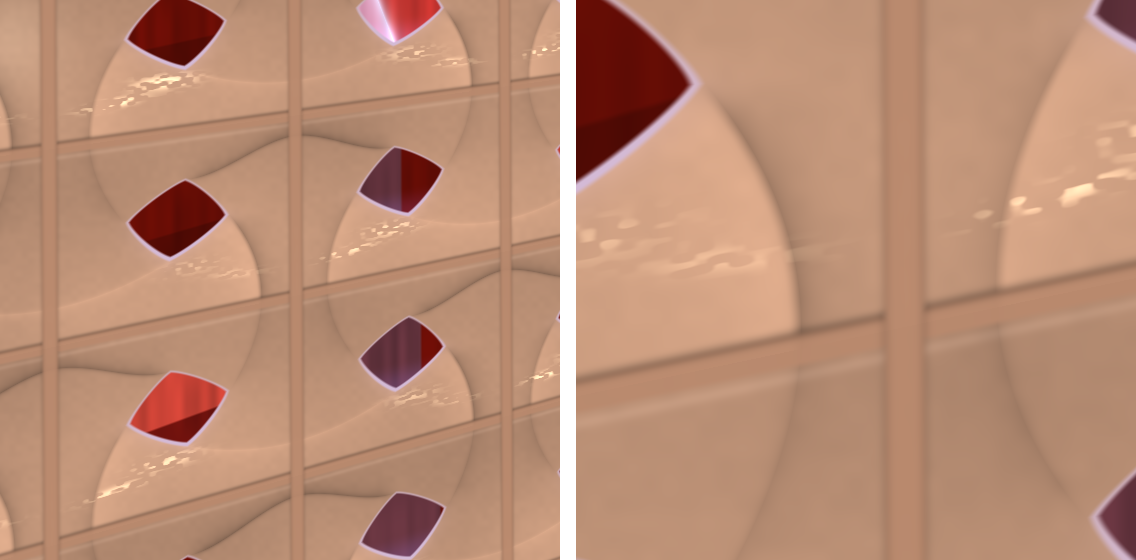
Left, the full canvas; right, a detail of the centre.
Give the GLSL for this pattern, as a Shadertoy shader.

```glsl
// Glossy clay screen tiles in perspective, each with a pinwheel relief around a diamond opening.
#define GRID_ORIGIN vec2(0.086, 0.267)
#define COLUMN_WIDTH 0.478
#define ROW_HEIGHT 0.354
#define ROW_SLOPE 0.138
#define HOLE_RADIUS 0.198
#define RIM_WIDTH 0.016
#define GROUT_HALF 0.029
#define SOFTNESS 0.008
#define CLAY vec3(0.765, 0.590, 0.480)
#define RIM_COLOR vec3(0.83, 0.73, 0.84)
#define DARK_RED vec3(0.40, 0.05, 0.02)
#define PLUM vec3(0.39, 0.20, 0.24)

float hash(vec2 p) {
    return fract(sin(dot(p, vec2(127.1, 311.7))) * 43758.5453);
}

float noise(vec2 p) {
    vec2 i = floor(p), f = fract(p);
    f = f * f * (3.0 - 2.0 * f);
    return mix(mix(hash(i), hash(i + vec2(1, 0)), f.x),
               mix(hash(i + vec2(0, 1)), hash(i + vec2(1, 1)), f.x), f.y);
}

// Canvas position (y down) to column and row of the tilted wall.
vec2 wallCoord(vec2 p) {
    float x = p.x - 0.006 * p.y - GRID_ORIGIN.x;
    float column = x / (COLUMN_WIDTH - 0.0868 * x);
    float row = (p.y - GRID_ORIGIN.y + ROW_SLOPE * x) / (ROW_HEIGHT - 0.0735 * x);
    return vec2(column, row);
}

// Bulging diamond, slightly twisted.
float holeDistance(vec2 q) {
    vec2 a = abs(vec2(q.x + 0.16 * q.y, q.y - 0.12 * q.x)) + 1e-5;
    return pow(pow(a.x, 1.2) + pow(a.y, 1.2), 1.0 / 1.2) - HOLE_RADIUS;
}

// Brightness change from the four curved ridges leaving the hole corners.
float reliefTone(vec2 q, bool mirrored) {
    vec4 strength = vec4(-0.24, mirrored ? -0.10 : -0.22, 0.08, -0.09);
    float tone = 0.0;
    vec2 p = q;
    for (int k = 0; k < 4; k++) {
        float x = clamp(p.x, 0.0, 0.5);
        float rise = k == 0 ? smoothstep(0.05, 0.5, x) : 1.0 - pow(1.0 - 2.0 * x, 2.0);
        float d = p.y + 0.2 + 0.15 * rise;
        float mask = smoothstep(0.0, 0.13, p.x);
        float crease = d < 0.0 ? 0.6 * exp(d / 0.07) + 0.4 * exp(d / 0.015) : exp(-d / 0.010);
        tone += strength[k] * crease * mask;
        if (k == 1) tone += 0.13 * smoothstep(0.0, 0.02, d) * exp(-d / 0.13) * mask;
        p = vec2(p.y, -p.x);
    }
    return tone;
}

// Two-toned view through the opening.
vec3 openingColor(vec2 q, vec2 id, float soft) {
    bool plumColumn = mod(id.x, 2.0) > 0.5;
    bool lit = mod(id.y + 2.0 * id.x, 3.0) == 1.0 && id.y < 1.5;
    vec3 first = plumColumn ? PLUM : DARK_RED;
    vec3 second = plumColumn ? DARK_RED : DARK_RED * 0.8;
    if (lit) {
        first = plumColumn ? vec3(0.90, 0.62, 0.74) : vec3(0.79, 0.26, 0.21);
        second = plumColumn ? vec3(0.75, 0.20, 0.18) : vec3(0.43, 0.07, 0.05);
    }
    float split = plumColumn ? q.x - 0.09 * id.y - (lit ? 0.3 * q.y : 0.0)
                             : q.y + 0.15 * q.x - 0.07;
    vec3 color = mix(first, second, smoothstep(-soft, soft, split));
    if (lit && plumColumn) color = mix(color, vec3(0.95, 0.87, 1.0), exp(-abs(split) / 0.025));
    color *= 0.88 + 0.24 * noise(vec2(q.x * 28.0, q.y * 3.0) + id * 5.0);
    return color + vec3(0.05, 0.06, 0.14) * smoothstep(0.04, 0.19, q.y) * float(plumColumn);
}

float spot(vec2 p, vec2 size) {
    p /= size;
    return exp(-dot(p, p));
}

void mainImage(out vec4 fragColor, in vec2 fragCoord) {
    vec2 canvas = fragCoord / iResolution.y;
    canvas.y = 1.0 - canvas.y;
    float soft = max(SOFTNESS, 3.0 / iResolution.y);
    vec2 wall = wallCoord(canvas);
    vec2 id = floor(wall), cell = fract(wall);
    vec2 q = cell - vec2(0.5 - 0.015 * id.x, 0.46);
    bool mirrored = mod(id.x + id.y, 2.0) > 0.5;
    vec2 m = mirrored ? vec2(-q.x, q.y) : q;

    // Glazed clay surface
    float tone = 0.93 + 0.09 * smoothstep(-0.4, 0.4, q.y) + reliefTone(m, mirrored);
    tone += 0.10 * (noise(canvas * 5.0) - 0.5) + 0.025 * (noise(canvas * 90.0) - 0.5);
    vec3 color = CLAY * tone;
    color += vec3(0.10, 0.10, 0.09) * spot(canvas - vec2(0.02, 0.07), vec2(0.09, 0.10));

    // Broken highlights
    float streak = spot(m - vec2(0.25, 0.35 + 0.12 * (m.x - 0.25)), vec2(0.11, 0.022));
    streak += spot(m - vec2(0.05, 0.27), vec2(0.11, 0.035));
    float glint = streak * smoothstep(0.45, 0.8, noise(q * vec2(38.0, 75.0) + id * 7.0));
    color += vec3(0.45, 0.45, 0.36) * glint * (mirrored ? 1.0 : 0.45) * (0.6 + 0.6 * hash(id));

    // Grout channels with shaded tile edges
    vec2 g = cell - step(0.5, cell);
    vec2 channel = 1.0 - smoothstep(GROUT_HALF - soft, GROUT_HALF + soft, abs(g));
    color = mix(color, CLAY * vec3(0.95, 0.91, 0.89), max(channel.x, channel.y) * 0.9);
    float sideEdge = spot(vec2(abs(g.x) - GROUT_HALF, 0.0), vec2(0.009));
    float lowerEdge = spot(vec2(g.y + GROUT_HALF, 0.0), vec2(0.011));
    float upperEdge = spot(vec2(g.y - GROUT_HALF - 0.02, 0.0), vec2(0.012));
    color *= 1.0 - 0.08 * sideEdge - 0.20 * lowerEdge * (1.0 - channel.x);
    color += 0.045 * upperEdge * (1.0 - channel.x);

    // Opening and its bright rim
    float d = holeDistance(m);
    float low = smoothstep(-0.10, 0.18, q.y);
    float rim = RIM_WIDTH * (0.7 + 0.7 * low);
    color += vec3(0.07, 0.07, 0.12) * low * exp(-max(d, 0.0) / 0.04);
    color = mix(color, RIM_COLOR, (0.65 + 0.35 * low) * (1.0 - smoothstep(rim - soft, rim + soft, d)));
    color = mix(color, openingColor(q, id, soft), 1.0 - smoothstep(-soft, soft, d));
    fragColor = vec4(clamp(color, 0.0, 1.0), 1.0);
}
```
